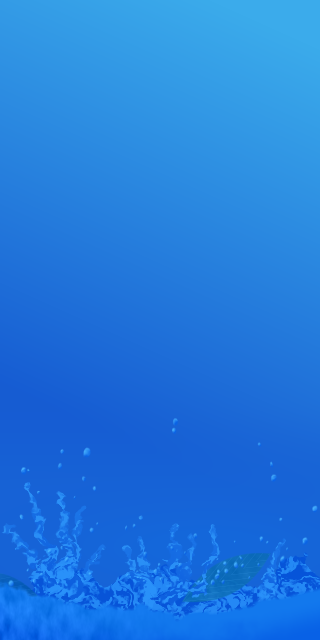
A Shadertoy shader for this background:

```glsl
// Blue gradient backdrop with a water splash, droplets and two leaves along the bottom.

float hash(vec2 p) {
    vec3 q = fract(vec3(p.xyx) * 0.1031);
    q += dot(q, q.yzx + 33.33);
    return fract((q.x + q.y) * q.z);
}

float noise(vec2 p) {
    vec2 i = floor(p), f = fract(p);
    f = f * f * (3.0 - 2.0 * f);
    return mix(mix(hash(i), hash(i + vec2(1, 0)), f.x),
               mix(hash(i + vec2(0, 1)), hash(i + vec2(1, 1)), f.x), f.y);
}

float fbm(vec2 p) {
    float sum = 0.0, amp = 0.5;
    for (int i = 0; i < 4; i++) {
        sum += amp * noise(p);
        p = mat2(1.6, 1.2, -1.2, 1.6) * p + 7.3;
        amp *= 0.5;
    }
    return sum;
}

// Position along and across the line a-b, as fraction and distance
vec2 alongAcross(vec2 p, vec2 a, vec2 b) {
    vec2 axis = b - a, r = p - a;
    return vec2(dot(r, axis) / dot(axis, axis),
                (axis.x * r.y - axis.y * r.x) / length(axis));
}

float fill(float d, float soft) {
    return 1.0 - smoothstep(-soft, soft, d);
}

vec3 paintLeaf(vec3 col, vec2 p, vec2 a, vec2 b, float width, vec3 tint, float soft) {
    vec2 l = alongAcross(p, a, b);
    float d = abs(l.y) - width * 4.0 * l.x * (1.0 - l.x);
    float vein = smoothstep(0.7, 1.0, cos(45.0 * l.x - 350.0 * abs(l.y)));
    tint += 0.03 * vein + 0.1 * (fbm(p * 30.0) - 0.5);
    return mix(col, tint, 0.88 * fill(d, soft));
}

// Jets: foot in xy, tip in zw
const vec4 jets[12] = vec4[12](
    vec4(0.15, 0.19, 0.03, 0.35), vec4(0.17, 0.19, 0.08, 0.50),
    vec4(0.20, 0.17, 0.20, 0.46), vec4(0.22, 0.17, 0.25, 0.40),
    vec4(0.25, 0.15, 0.31, 0.27), vec4(0.46, 0.13, 0.40, 0.29),
    vec4(0.46, 0.13, 0.455, 0.32), vec4(0.53, 0.13, 0.56, 0.36),
    vec4(0.55, 0.14, 0.60, 0.32), vec4(0.62, 0.14, 0.67, 0.34),
    vec4(0.83, 0.13, 0.88, 0.30), vec4(0.85, 0.13, 0.86, 0.26));

// Free drops: centre and radius
const vec3 drops[9] = vec3[9](
    vec3(0.27, 0.585, 0.012), vec3(0.551, 0.685, 0.009),
    vec3(0.546, 0.657, 0.007), vec3(0.81, 0.612, 0.005),
    vec3(0.855, 0.508, 0.010), vec3(0.849, 0.546, 0.006),
    vec3(0.982, 0.409, 0.008), vec3(0.956, 0.307, 0.009),
    vec3(0.075, 0.53, 0.009));

void mainImage(out vec4 fragColor, in vec2 fragCoord) {
    vec2 p = 2.0 * fragCoord / iResolution.y;
    float soft = 2.0 / iResolution.y;

    // Diagonal backdrop and low haze
    float t = clamp((p.y + 0.45 * p.x - 0.8) / 1.5, 0.0, 1.0);
    vec3 col = mix(vec3(0.085, 0.36, 0.825), vec3(0.23, 0.67, 0.92), t);
    col = mix(col, vec3(0.09, 0.39, 0.84), 0.8 * smoothstep(0.75, 0.45, p.y));
    vec2 haze = (p - vec2(0.65, 0.29)) / vec2(0.45, 0.13);
    col = mix(col, vec3(0.07, 0.42, 0.87), 0.6 * exp(-dot(haze, haze)));

    // Glassy texture shared by all the splash parts: broad folds and fine grain
    vec2 warp = vec2(fbm(p * 18.0), fbm(p * 18.0 + 40.0)) - 0.47;
    float folds = fbm(p * vec2(22.0, 32.0) + 6.0 * warp);
    float grain = noise(p * 95.0 + 9.0 * warp);
    float glint = smoothstep(0.42, 0.62, 0.55 * folds + 0.5 * grain);
    vec3 glass = mix(vec3(0.015, 0.32, 0.85), vec3(0.15, 0.56, 0.98), glint);

    // Churning band behind the still water
    float surface = 0.08 + 0.075 * pow(abs(2.0 * p.x - 1.0), 1.6)
                  + 0.03 * (fbm(vec2(p.x * 9.0, 2.0)) - 0.47);
    float crest = 0.16 + 0.07 * exp(-pow((p.x - 0.18) / 0.09, 2.0))
                + 0.055 * exp(-pow((p.x - 0.5) / 0.11, 2.0))
                + 0.075 * smoothstep(0.84, 0.9, p.x) + 0.15 * warp.x;
    col = mix(col, glass, 0.85 * fill(p.y - crest, 0.004));

    // Leaves
    col = paintLeaf(col, p, vec2(-0.12, 0.20), vec2(0.125, 0.13), 0.042,
                    vec3(0.03, 0.37, 0.72), soft);
    col = paintLeaf(col, p, vec2(0.57, 0.12), vec2(0.845, 0.27), 0.052,
                    vec3(0.06, 0.44, 0.73), soft);

    // Ragged jets that thin out and break into beads
    for (int i = 0; i < 12; i++) {
        vec4 j = jets[i];
        vec2 l = alongAcross(p + 0.07 * warp + 0.008 * (grain - 0.5), j.xy, j.zw);
        float h = clamp(l.x, 0.0, 1.0);
        float bend = 0.08 * (hash(vec2(i, 3)) - 0.5) * h * (1.0 - h);
        float bead = noise(vec2(h * 18.0, float(i) * 7.0));
        float radius = mix(0.030, 0.011, sqrt(h)) * (0.25 + 1.1 * bead);
        float d = length(vec2((l.x - h) * distance(j.xy, j.zw), l.y - bend)) - radius;
        vec3 jetColor = mix(glass, vec3(0.20, 0.60, 0.97), 0.2 + 0.3 * h);
        col = mix(col, jetColor, 0.92 * fill(d, soft));
    }

    // Fine spray around the jets, then the larger free drops
    for (int i = 0; i < 69; i++) {
        vec3 drop;
        if (i < 60) {
            vec3 r = vec3(hash(vec2(i, 11)), hash(vec2(i, 23)), hash(vec2(i, 37)));
            float cluster = i % 3 == 0 ? 0.17 : i % 3 == 1 ? 0.54 : 0.76;
            float rise = i % 3 == 0 ? 0.45 : 0.21;
            drop = vec3(cluster + 0.30 * (r.x - 0.5), 0.18 + rise * r.y * r.y,
                        0.003 + 0.005 * r.z * r.z);
        } else {
            drop = drops[i - 60];
        }
        vec2 q = p - drop.xy + 0.02 * warp;
        float d = length(q * vec2(1.15, 0.85)) - drop.z;
        float shine = clamp(0.5 + 0.5 * (q.y - q.x) / drop.z + 0.8 * (grain - 0.5), 0.0, 1.0);
        vec3 dropColor = mix(vec3(0.04, 0.39, 0.90), vec3(0.28, 0.70, 1.0), shine);
        col = mix(col, dropColor, 0.95 * fill(d, soft));
    }

    // Still water in front, with a ragged rim
    float depth = surface - p.y + 0.07 * warp.y * smoothstep(0.95, 0.75, p.x);
    vec3 water = mix(vec3(0.07, 0.47, 0.93), vec3(0.03, 0.38, 0.90),
                     smoothstep(0.03, 0.14, depth));
    water += 0.22 * (fbm(p * vec2(45.0, 22.0)) - 0.47) * smoothstep(0.65, 0.0, p.x);
    col = mix(col, water, fill(-depth, 0.009));

    fragColor = vec4(col, 1.0);
}
```
